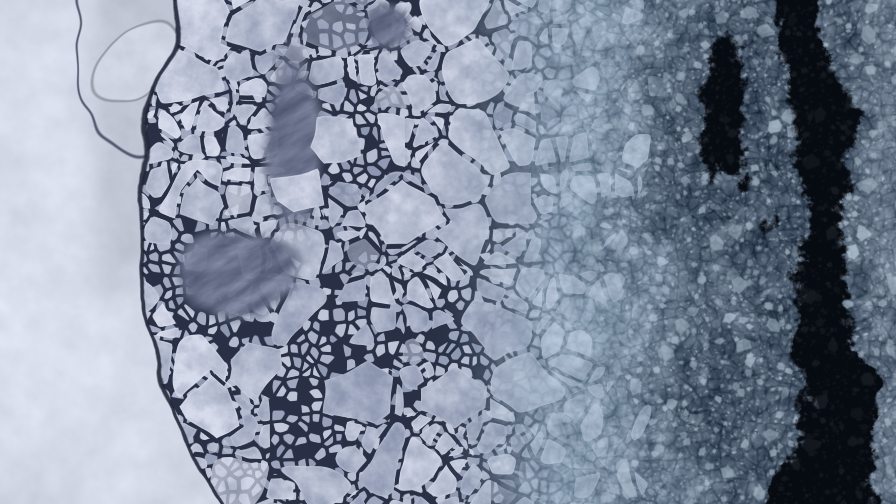
Give the GLSL for this texture, as a Shadertoy shader.

```glsl
// Aerial view of sea ice: a snowy shelf, broken floes, slush and a dark open lead.
const vec3 SNOW = vec3(.84, .86, .92), FLOE_GREY = vec3(.55, .59, .69);
const vec3 THIN_ICE = vec3(.41, .44, .54), GAP = vec3(.16, .19, .27);
const vec3 SLUSH = vec3(.53, .61, .69), DEEP_SLUSH = vec3(.28, .34, .41);
const vec3 WATER = vec3(.025, .04, .065);
const float BIG_SCALE = 9., MID_SCALE = 18., RUBBLE_SCALE = 44., ROUNDING = 24.;
// Large floes: centre and radius
const vec3 LARGE[10] = vec3[10](
  vec3(.81, .58, .068), vec3(.9, .21, .065), vec3(.71, .22, .065), vec3(.42, .19, .058),
  vec3(.5, .27, .052), vec3(.4, .6, .045), vec3(.66, .72, .05), vec3(.52, .95, .06),
  vec3(.67, .95, .058), vec3(.6, .62, .053));
// Lead, bottom to top: centre x and half width
const vec2 LEAD[10] = vec2[10](
  vec2(1.62, .1), vec2(1.66, .09), vec2(1.67, .07), vec2(1.63, .055), vec2(1.63, .05),
  vec2(1.63, .035), vec2(1.63, .05), vec2(1.63, .07), vec2(1.59, .05), vec2(1.59, .045));

float ramp(float a, float b, float x) {
  x = clamp((x - a) / (b - a), 0., 1.);
  return x * x * (3. - 2. * x);
}
vec2 hash2(vec2 p) {
  vec3 a = fract(p.xyx * vec3(.1031, .103, .0973));
  a += dot(a, a.yzx + 33.33);
  return fract((a.xx + a.yz) * a.zy);
}
float noise(vec2 p) {
  vec2 i = floor(p), f = fract(p), e = vec2(1, 0);
  f *= f * (3. - 2. * f);
  return mix(mix(hash2(i).x, hash2(i + e).x, f.x),
    mix(hash2(i + e.yx).x, hash2(i + 1.).x, f.x), f.y);
}
// Fractal noise centred on zero
float fbm(vec2 p) {
  float sum = -.48, amp = .5;
  for (int i = 0; i < 5; i++, amp *= .5) {
    sum += amp * noise(p);
    p = mat2(1.6, 1.2, -1.2, 1.6) * p + 7.3;
  }
  return sum;
}
float oval(vec2 p, vec2 r) { return (length(p / r) - 1.) * min(r.x, r.y); }
// Rounded Voronoi cells: distance to the border, cell hash
vec2 cells(vec2 p, float scale) {
  p *= scale;
  vec2 g = floor(p), home, nearest = vec2(9);
  for (int k = 0; k < 9; k++) {
    vec2 o = g + vec2(k % 3 - 1, k / 3 - 1), r = o + .08 + .84 * hash2(o) - p;
    if (dot(r, r) < dot(nearest, nearest)) { nearest = r; home = o; }
  }
  float sum = 1e-6;
  for (int k = 0; k < 25; k++) {
    vec2 o = home + vec2(k % 5 - 2, k / 5 - 2), r = o + .08 + .84 * hash2(o) - p, d = r - nearest;
    if (k != 12) sum += exp(-ROUNDING * dot(.5 * (r + nearest), normalize(d)));
  }
  return vec2(-log(sum) / (ROUNDING * scale), hash2(home + 41.).y);
}
// Irregular polygon, negative inside
float polygon(vec2 p, float radius, float seed) {
  float d = -1.;
  for (int k = 0; k < 6; k++) {
    vec2 h = hash2(vec2(seed, k) + 5.);
    float a = (float(k) + .7 * h.x) * 1.047 + seed;
    d = max(d, dot(p, vec2(cos(a), sin(a))) - radius * (.78 + .35 * h.y));
  }
  return d;
}
// Scattered ice fragments
float chips(vec2 p, float scale, float aa) {
  float cover = 0.;
  for (int n = 0; n < 9; n++) {
    vec2 o = floor(p * scale) + vec2(n % 3 - 1, n / 3 - 1), h = hash2(o + scale), k = hash2(o + 91.);
    float d = polygon(o + h - p * scale, .1 + .28 * k.x * k.x, floor(k.y * 40.)) / scale;
    cover = max(cover, step(k.y, .5) * (.5 + .5 * h.y) * ramp(aa, -aa, d));
  }
  return cover;
}
void mainImage(out vec4 fragColor, in vec2 fragCoord) {
  vec2 p = fragCoord / iResolution.y;
  float aa = 1.3 / iResolution.y, broad = fbm(p * 5.), grain = fbm(p * 28.), fine = fbm(p * 85.);
  vec2 q = p + .012 * (vec2(noise(p * 22.), noise(p * 22. + 50.)) - .5);
  // Pack of mixed floe sizes
  vec2 floe = cells(q, BIG_SCALE), mid = cells(q + 3.1, MID_SCALE), rubble = cells(q, RUBBLE_SCALE);
  if (floe.y > mix(.42, .12, ramp(.75, 1.2, p.x))) floe = vec2(min(floe.x, mid.x), mid.y);
  float large = 0.;
  for (int i = 0; i < 10; i++) {
    float d = polygon(q - LARGE[i].xy, LARGE[i].z, float(i) + 1.);
    if (d < 0.) { floe = vec2(-d, .45 + .04 * float(i)); large = 1.; }
    else floe.x = min(floe.x, d);
  }
  // Slush, rubble and refrozen patches between floes
  vec3 slush = mix(SLUSH, DEEP_SLUSH, ramp(1.08, 1.48, p.x + .3 * broad + .1 * p.y - .05));
  slush += .1 * ramp(1.66, 1.76, p.x) + .32 * grain + .25 * fine - .07 * ramp(.004, 0., rubble.x);
  float loose = ramp(.85, 1.17, p.x + .12 * broad);
  float thin = min(oval(p - vec2(.47, .455), vec2(.12, .08)), oval(p - vec2(.58, .72), vec2(.05, .15)));
  thin = ramp(.02, -.01, min(thin, length(p - vec2(.77, .95)) - .045) + .07 * broad);
  vec3 gap = mix(FLOE_GREY, SNOW, .75 * fract(rubble.y * 7.));
  gap = mix(GAP, gap, ramp(.002, .002 + aa, rubble.x) * step(.25, rubble.y));
  gap = mix(gap, THIN_ICE + .28 * fbm(vec2(p.x + p.y, p.y - .6 * p.x) * vec2(12, 45)), thin);
  // Floe shading
  float solid = ramp(.003, .003 + aa, floe.x - .003 * grain);
  solid *= max(large, step(.1, floe.y) * (1. - .9 * thin));
  solid *= ramp(.15, -.15, ramp(1., 1.45, p.x) - .85 * fract(floe.y * 13.));
  float tone = .22 + .5 * fract(floe.y * 17.) + .9 * grain + .4 * fine;
  tone += .25 * ramp(.009, .003, floe.x) + .2 * ramp(.65, .3, p.x);
  vec3 ice = mix(FLOE_GREY, SNOW, clamp(tone, 0., 1.));
  ice = mix(ice, SLUSH + .12 + .2 * grain, .65 * loose);
  vec3 col = mix(mix(gap, slush, loose), ice, solid * (1. - .3 * loose));
  // Open lead, side pools and floating bits
  float row = clamp(p.y, 0., .999) * 9.;
  vec2 lead = mix(LEAD[int(row)], LEAD[int(row) + 1], ramp(0., 1., fract(row)));
  float open = min(abs(p.x - lead.x) - lead.y, oval(p - vec2(1.44, .77), vec2(.04, .13)));
  open = min(open, length(p - vec2(1.516, .56)) - .022) + .07 * fbm(p * 16.) + .03 * fine;
  col = mix(col, WATER, ramp(.008, -.006, open));
  float bits = max(chips(q, 24., aa), max(chips(q, 48., aa), .7 * chips(q, 95., aa)));
  bits *= ramp(.95, 1.25, p.x) * mix(.12, 1., ramp(-.015, .01, open));
  col = mix(col, vec3(.68, .75, .81) + .2 * grain, .75 * bits);
  // Shelf with its crack and one loose plate
  float shore = p.x - .285 - .165 * pow(max(1. - p.y / .45, 0.), 2.) - .07 * ramp(.76, .92, p.y);
  shore += .025 * noise(p * 13.) - .012 + .008 * grain;
  float crack = abs(oval(vec2(q.x - .285, min(q.y - .87, 0.)), vec2(.13, .18)));
  vec3 shelf = SNOW + .1 * broad + .07 * grain;
  shelf -= .1 * ramp(.13, .24, p.x) * ramp(.36, .52, p.y) * (.9 + broad);
  float plate = oval(mat2(.74, -.67, .67, .74) * (q - vec2(.272, .878)), vec2(.1, .06));
  shelf = mix(shelf, SNOW - .03 + .1 * grain, ramp(aa, -aa, plate)) * (1. - .25 * ramp(.004, 0., abs(plate)));
  shelf = mix(shelf, GAP, .75 * ramp(.0015 + aa, 0., crack));
  col = mix(shelf, col, ramp(-aa, aa, shore));
  col = mix(col, GAP * .8, .9 * ramp(.004 + aa, .002, abs(shore)));
  fragColor = vec4(clamp(col, 0., 1.), 1.);
}
```
